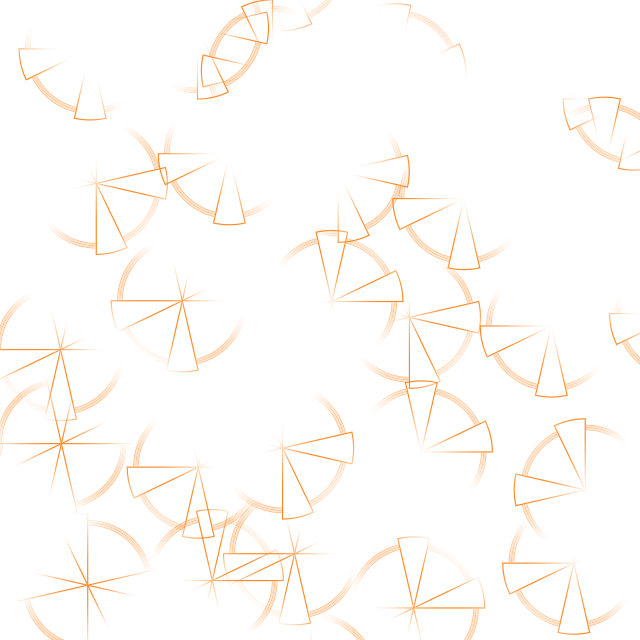
Write a WebGL 1 fragment shader that draws this pattern.

```glsl
precision highp float;

uniform vec2 u_resolution;

const float PI = 3.14159265;
const vec3 PAPER = vec3(1.0);
const vec3 ORANGE = vec3(1.0, 0.53, 0.13);

const float GRID = 5.0;             // motifs along each side
const float JITTER_LOW = 0.16;      // scatter at lower left, in cells
const float JITTER_HIGH = 0.50;     // scatter at upper right
const float RADIUS = 0.111;         // outer radius of the blades
const float LINE_HALF = 0.0009;     // half width of the outlines
const float RING_HALF = 0.0008;     // half width of the thin rings
const float RING_MIDDLE = 0.0975;   // radius of the middle ring
const float RING_STEP = 0.0036;     // spacing of the rings
const float RING_INK = 0.50;
const float BAND_INK = 0.24;        // tint between the rings
const float BLADE_AXIS = 3.0 * PI / 14.0;
const float BLADE_HALF = PI / 14.0;
const float MOTIF_TILT = 2.0 * PI / 7.0;
const float GLOW_CORE = 0.08;       // fully inked half width, in radii
const float GLOW_REACH = 0.72;      // half width where ink vanishes

float hash(vec2 p) {
  return fract(sin(dot(p, vec2(127.1, 311.7))) * 43758.5453);
}

vec2 turn(vec2 p, float angle) {
  float c = cos(angle), s = sin(angle);
  return vec2(c * p.x + s * p.y, c * p.y - s * p.x);
}

float cover(float dist, float pixel) {
  return clamp(0.5 - dist / pixel, 0.0, 1.0);
}

// Four outlined blades joined by triple arcs, inked in a soft band across
float motif(vec2 p, float glowCentre, float pixel) {
  float r = length(p);
  float glow = 1.0 - smoothstep(GLOW_CORE, GLOW_REACH, abs(p.x / RADIUS - glowCentre));

  // Mirror symmetry leaves one blade in the first quadrant
  vec2 q = turn(abs(p), BLADE_AXIS);
  float side = abs(q.y) * cos(BLADE_HALF) - q.x * sin(BLADE_HALF);
  float outline = cover(abs(max(side, r - RADIUS)) - LINE_HALF, pixel);

  // Rings show only between blades
  float offset = r - RING_MIDDLE;
  float ringIndex = clamp(floor(offset / RING_STEP + 0.5), -1.0, 1.0);
  float ring = cover(abs(offset - ringIndex * RING_STEP) - RING_HALF, pixel);
  float band = cover(abs(offset) - RING_STEP * 1.25, pixel);
  float arcs = max(ring * RING_INK, band * BAND_INK) * cover(-side, pixel);

  return max(outline, arcs) * glow;
}

void main() {
  vec2 uv = gl_FragCoord.xy / u_resolution;
  float pixel = 1.0 / min(u_resolution.x, u_resolution.y);
  vec2 home = floor(uv * GRID);
  float blank = 1.0;

  for (int j = -1; j <= 1; j++) {
    for (int i = -1; i <= 1; i++) {
      vec2 cell = home + vec2(float(i), float(j));
      vec2 place = (cell + 0.5) / GRID;
      vec2 scatter = vec2(hash(cell + 3.1), hash(cell + 17.7)) - 0.5;
      float jitter = mix(JITTER_LOW, JITTER_HIGH, clamp(0.5 * (place.x + place.y), 0.0, 1.0));
      vec2 centre = place + 2.0 * jitter * scatter / GRID;

      // Quarter turns, with ink drifting off the motif toward upper right
      float angle = MOTIF_TILT + floor(4.0 * hash(cell + 41.3)) * 0.5 * PI;
      float glowCentre = 0.55 * place.x + 0.8 * place.y * place.y + 0.4 * hash(cell + 29.9) - 0.12;
      blank *= 1.0 - motif(turn(uv - centre, angle), glowCentre, pixel);
    }
  }
  gl_FragColor = vec4(mix(ORANGE, PAPER, blank), 1.0);
}
```
